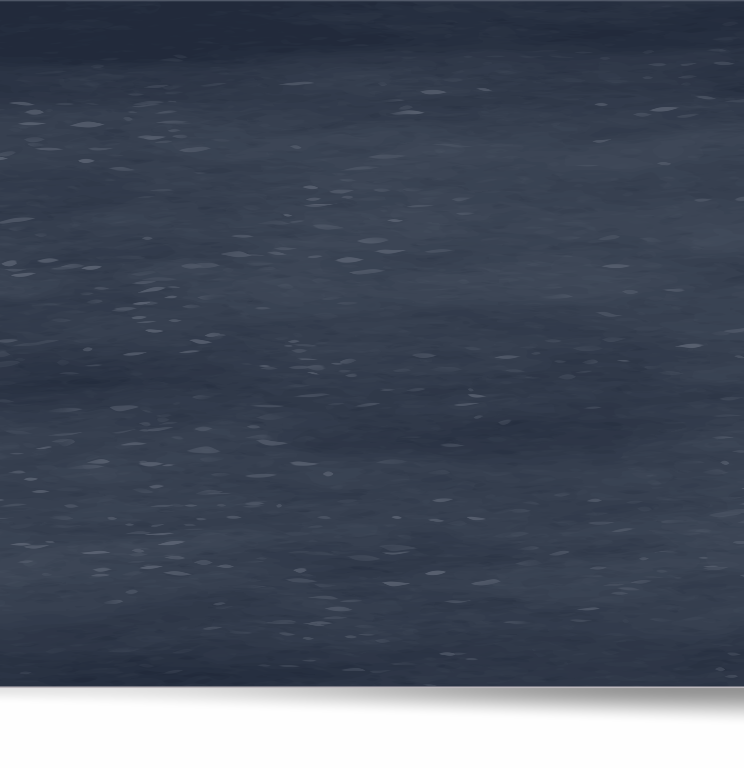
This texture is drawn by a Shadertoy shader. Its source:

```glsl
// A dark slate-blue painted panel above a white strip with a soft cast shadow.
// Broad tones and stretched, warped noise are cut into flat steps like brush
// marks; layers of small lens-shaped strokes add light and dark flecks.

const vec3 DARK_SLATE  = vec3(0.132, 0.166, 0.232);
const vec3 LIGHT_SLATE = vec3(0.290, 0.328, 0.388);
const vec3 HIGHLIGHT   = vec3(0.385, 0.415, 0.475);
const vec3 RIM_COLOR   = vec3(0.74, 0.72, 0.74);
const vec3 PAPER       = vec3(0.995);
const float PANEL_BOTTOM = 0.104;
const float RIM_WIDTH    = 0.0028;
const float TONE_STEPS   = 17.0;
const float GRAIN_AMOUNT = 0.46;
const float STROKE_TONE  = 0.15;
const int   STROKE_LAYERS = 5;

float hash(vec2 p) {
    vec3 q = fract(vec3(p.xyx) * 0.1031);
    q += dot(q, q.yzx + 33.33);
    return fract((q.x + q.y) * q.z);
}

float noise(vec2 p) {
    vec2 cell = floor(p), f = fract(p);
    f = f * f * (3.0 - 2.0 * f);
    float low  = mix(hash(cell), hash(cell + vec2(1, 0)), f.x);
    float high = mix(hash(cell + vec2(0, 1)), hash(cell + vec2(1, 1)), f.x);
    return mix(low, high, f.y);
}

// Noise drawn out sideways; each octave is sheared to hide the lattice.
float streaks(vec2 p) {
    float sum = 0.0, weight = 0.5;
    vec2 scale = vec2(6.0, 38.0);
    for (int i = 0; i < 4; i++) {
        float shear = 0.05 * (float(i) - 1.5);
        sum += weight * noise(vec2(p.x, p.y + shear * p.x) * scale + 17.3 * float(i + 1));
        scale *= vec2(1.9, 1.75);
        weight *= 0.62;
    }
    return sum / 1.12;
}

// Soft horizontal shade around a centre.
float shade(vec2 p, vec2 centre, vec2 radius) {
    vec2 d = (p - centre) / radius;
    return exp(-dot(d, d));
}

// Large light and dark areas, darker towards the top and bottom edges.
float broadTone(vec2 p) {
    float wave = noise(p * vec2(4.0, 11.0) + 5.0) - 0.5;
    float y = p.y + 0.025 * wave;
    float tone = 0.57 + 0.24 * (noise(p * vec2(1.7, 8.0) + 31.0) - 0.5) + 0.10 * wave;
    tone -= 0.29 * smoothstep(0.80, 0.92, y) + 0.20 * smoothstep(0.91, 0.95, y);
    tone -= 0.34 * (1.0 - smoothstep(PANEL_BOTTOM, 0.27, y));
    tone -= 0.34 * shade(p, vec2(0.04, 0.505), vec2(0.25, 0.055));
    tone -= 0.24 * shade(p, vec2(0.62, 0.440), vec2(0.30, 0.030));
    return tone;
}

// Flat tone steps with smoothed borders.
float posterize(float tone) {
    float level = tone * TONE_STEPS;
    float blend = clamp(fwidth(level), 0.02, 0.5);
    return (floor(level) + smoothstep(1.0 - blend, 1.0, fract(level))) / TONE_STEPS;
}

// One stroke per cell: x is coverage, y its random tint.
vec2 stroke(vec2 p, vec2 cellSize, float seed, float pixel) {
    float row = floor(p.y / cellSize.y);
    p.x += cellSize.x * hash(vec2(row, seed));
    vec2 id = vec2(floor(p.x / cellSize.x), row) + seed * 7.0;
    vec2 local = (fract(p / cellSize) - 0.5) * cellSize;
    float size = hash(id + 3.7);
    local -= (vec2(hash(id + 11.1), hash(id + 23.9)) - 0.5) * cellSize * vec2(0.25, 0.35);
    local.y -= local.x * 0.16 * (hash(id + 41.3) - 0.4);
    float along = local.x / (cellSize.x * mix(0.14, 0.37, size));
    float halfHeight = cellSize.y * mix(0.12, 0.27, hash(id + 57.7));
    float d = abs(local.y) - halfHeight * (1.0 - along * along);
    return vec2(1.0 - smoothstep(-0.6 * pixel, 0.6 * pixel, d), hash(id + 71.9));
}

vec3 paintedPanel(vec2 p, float pixel) {
    // Bend the strokes and roughen their outlines.
    vec2 warped = p;
    warped.y += 0.020 * (noise(p * vec2(3.5, 6.0)) - 0.5);
    warped += vec2(0.012, 0.0035) * (noise(p * vec2(45.0, 110.0)) - 0.5);

    float base = broadTone(p);
    float tone = posterize(base + GRAIN_AMOUNT * (streaks(warped) - 0.5));
    float glint = 0.0;
    for (int i = 0; i < STROKE_LAYERS; i++) {
        float seed = float(i) * 13.0 + 2.0;
        vec2 cellSize = vec2(0.068, 0.0145) * (1.0 - 0.11 * float(i));
        vec2 mark = stroke(warped + 0.017 * float(i), cellSize, seed, pixel);
        float cluster = noise(p * vec2(5.0, 15.0) + seed);
        float present = step(0.35, cluster);
        tone += mark.x * present * STROKE_TONE * (mark.y - 0.48);
        float bright = step(0.83, mark.y) * smoothstep(0.60, 0.85, cluster);
        glint = max(glint, mark.x * bright * mix(0.30, 0.75, fract(mark.y * 37.0)));
    }
    vec3 color = mix(DARK_SLATE, LIGHT_SLATE, clamp(tone, 0.0, 1.2));
    return mix(color, HIGHLIGHT, glint * smoothstep(0.0, 0.5, base));
}

void mainImage(out vec4 fragColor, in vec2 fragCoord) {
    float pixel = 1.0 / iResolution.y;
    vec2 p = fragCoord * pixel;
    float across = fragCoord.x / iResolution.x;

    // White strip; the shadow deepens towards the right.
    float below = max(PANEL_BOTTOM - p.y, 0.0);
    float fade = 1.0 - smoothstep(0.0, mix(0.020, 0.050, across), below);
    float strength = mix(0.10, 0.42, smoothstep(0.10, 0.95, across));
    vec3 color = PAPER * (1.0 - strength * fade);

    // Panel with a pale lower rim and a faint top edge.
    vec3 panel = paintedPanel(p, pixel);
    panel = mix(panel, HIGHLIGHT, 0.7 * smoothstep(0.9975, 0.9990, p.y));
    float rim = 1.0 - smoothstep(RIM_WIDTH - pixel, RIM_WIDTH, p.y - PANEL_BOTTOM);
    panel = mix(panel, RIM_COLOR, rim);
    float inside = smoothstep(-0.5 * pixel, 0.5 * pixel, p.y - PANEL_BOTTOM);
    fragColor = vec4(mix(color, panel, inside), 1.0);
}
```
